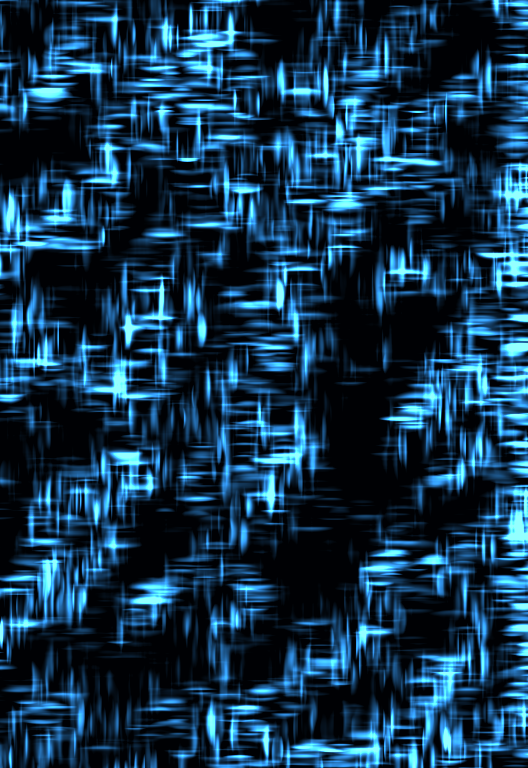
Give the GLSL for this pattern, as a WebGL 2 fragment shader.

```glsl
#version 300 es
precision highp float;

#define STREAK_CELL vec2(0.045, 0.0105)
#define FINE_CELL vec2(0.036, 0.0065)
#define PATCH_SCALE vec2(11.0, 24.0)
#define TURN_SCALE 38.0
#define FIBRE_SCALE vec2(16.0, 190.0)
#define EDGE_WIDTH 0.045
#define DARK_FLOOR 0.04
#define GAIN 2.1
#define BLUE vec3(0.20, 0.58, 0.92)
#define HIGHLIGHT vec3(0.15, 0.10, 0.10)

uniform vec2 u_resolution;
out vec4 fragColor;

// Integer hash giving three values in 0..1
vec3 hash3(vec2 cell, float seed) {
    uvec3 h = uvec3(ivec3(vec3(cell, seed)) + 4096);
    h = h * 1664525u + 1013904223u;
    for (int i = 0; i < 2; i++) {
        h.x += h.y * h.z;
        h.y += h.z * h.x;
        h.z += h.x * h.y;
        h ^= h >> 16u;
    }
    return vec3(h & 0xffffu) / 65535.0;
}

float valueNoise(vec2 p, float seed) {
    vec2 i = floor(p), f = p - i;
    f = f * f * (3.0 - 2.0 * f);
    float low = mix(hash3(i, seed).x, hash3(i + vec2(1, 0), seed).x, f.x);
    float high = mix(hash3(i + vec2(0, 1), seed).x, hash3(i + vec2(1, 1), seed).x, f.x);
    return mix(low, high, f.y);
}

// Small slanted clusters separated by dark gaps
float patchMask(vec2 p) {
    vec2 slanted = vec2(0.77 * p.x + 0.64 * p.y, 0.77 * p.y - 0.64 * p.x);
    float n = 0.7 * valueNoise(slanted * PATCH_SCALE, 1.0) + 0.3 * valueNoise(p * 42.0, 2.0);
    return smoothstep(0.22, 0.76, n);
}

// Share of upright streaks, so that the two directions alternate
float uprightShare(vec2 p) {
    return smoothstep(0.36, 0.64, valueNoise(p * TURN_SCALE, 3.0));
}

// Brush-like smear: soft ends, one crisp side and one soft side
float streak(vec2 offset, vec2 halfSize, vec3 rnd) {
    float along = offset.x / halfSize.x;
    float taper = max(1.0 - along * along, 0.0);
    float bend = (rnd.y - 0.5) * 1.2 * along * along;
    float across = (offset.y / halfSize.y + bend) / (0.6 + 0.4 * taper);
    across *= rnd.z > 0.5 ? 1.0 : -1.0;
    across *= across > 0.0 ? 1.9 : 0.9;
    return pow(taper, 1.3) * exp(-1.8 * across * across);
}

// Overlapping jittered grid of streaks, lying flat or standing upright
float streakLayer(vec2 p, vec2 cellSize, float thickness, bool upright, float seed) {
    vec2 q = upright ? p.yx : p;
    vec2 home = floor(q / cellSize);
    float aspect = u_resolution.x / u_resolution.y;
    float sum = 0.0;
    for (int y = -2; y <= 2; y++) {
        for (int x = -1; x <= 1; x++) {
            vec2 cell = home + vec2(x, y);
            vec3 place = hash3(cell, seed);
            vec3 shape = hash3(cell, seed + 50.0);
            vec2 centre = (cell + place.xy) * cellSize;
            vec2 halfSize = cellSize * vec2(mix(0.4, 0.8, shape.x), thickness * mix(0.55, 1.2, place.z));
            float reach = streak(q - centre, halfSize, vec3(shape.x, shape.y, fract(place.z * 7.0)));
            if (reach < 0.002) continue;
            vec2 onCanvas = upright ? centre.yx : centre;
            float edge = upright ? 0.0 : smoothstep(aspect - EDGE_WIDTH, aspect, onCanvas.x);
            float share = uprightShare(onCanvas);
            float strength = 0.25 + 1.05 * shape.z * shape.z;
            strength *= max(patchMask(onCanvas) * (upright ? share : 1.0 - share), edge);
            sum += strength * reach;
        }
    }
    // Fine fibres run along the streaks
    return sum * (0.6 + 0.8 * valueNoise(q * FIBRE_SCALE, seed + 90.0));
}

void main() {
    vec2 p = gl_FragCoord.xy / u_resolution.y;

    float light = 0.0;
    for (int i = 0; i < 2; i++) {
        bool upright = i == 1;
        float seed = 10.0 + 200.0 * float(i);
        light += streakLayer(p, STREAK_CELL, 0.70, upright, seed);
        light += 0.65 * streakLayer(p, FINE_CELL, 0.55, upright, seed + 7.0);
    }
    light = min(GAIN * max(light - DARK_FLOOR, 0.0), 2.2);

    // Blue ramp that bleaches to cyan in the brightest spots
    vec3 colour = vec3(0.0, 0.005, 0.015) + BLUE * light + HIGHLIGHT * max(light - 1.3, 0.0);
    fragColor = vec4(min(colour, 1.0), 1.0);
}
```
